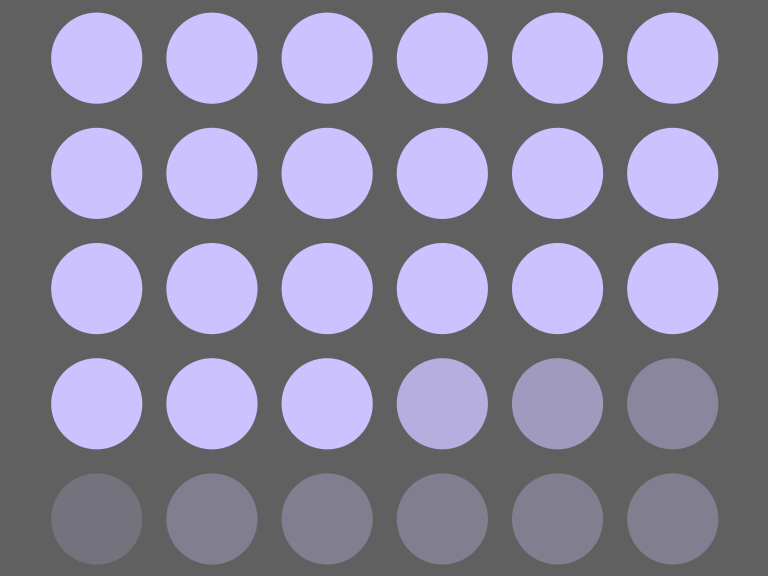
A WebGL 2 fragment shader for this pattern:

```glsl
#version 300 es
precision highp float;
// A grid of six by five lilac discs on grey, fading out towards the end.

uniform vec2 u_resolution;
out vec4 fragColor;

const vec2 GRID = vec2(6.0, 5.0);        // discs across and down
const float PITCH = 0.2;                 // spacing, in canvas heights
const float RADIUS = 0.0791;
const vec2 SHIFT = vec2(0.0013, -0.001); // offset of the grid from the centre
const vec3 GREY = vec3(0.378);
const vec3 LILAC = vec3(0.80, 0.76, 1.0);
const float LAST_SOLID = 20.0;           // index of the last opaque disc
const float FADE_STEPS = 4.0;
const float FADE_STEP = 0.205;
const float REST_OPACITY = 0.3;

// Antialiased coverage of a disc centred on the origin.
float discMask(vec2 p, float radius, float pixel) {
    return clamp(0.5 - (length(p) - radius) / pixel, 0.0, 1.0);
}

// Opacity by reading order: solid, then a stepped fade, then a constant.
float discOpacity(float index) {
    float fadeStep = max(index - LAST_SOLID, 0.0);
    return fadeStep > FADE_STEPS ? REST_OPACITY : 1.0 - FADE_STEP * fadeStep;
}

void main() {
    float pixel = 1.0 / u_resolution.y;
    vec2 p = (gl_FragCoord.xy - 0.5 * u_resolution) * pixel - SHIFT;

    // Split the canvas into cells, clamped to the grid.
    vec2 gridPos = p / PITCH + 0.5 * GRID;
    vec2 cell = clamp(floor(gridPos), vec2(0.0), GRID - 1.0);
    vec2 local = (gridPos - cell - 0.5) * PITCH;

    // Count discs from the top left.
    float index = (GRID.y - 1.0 - cell.y) * GRID.x + cell.x;

    float coverage = discMask(local, RADIUS, pixel) * discOpacity(index);
    fragColor = vec4(mix(GREY, LILAC, coverage), 1.0);
}
```
